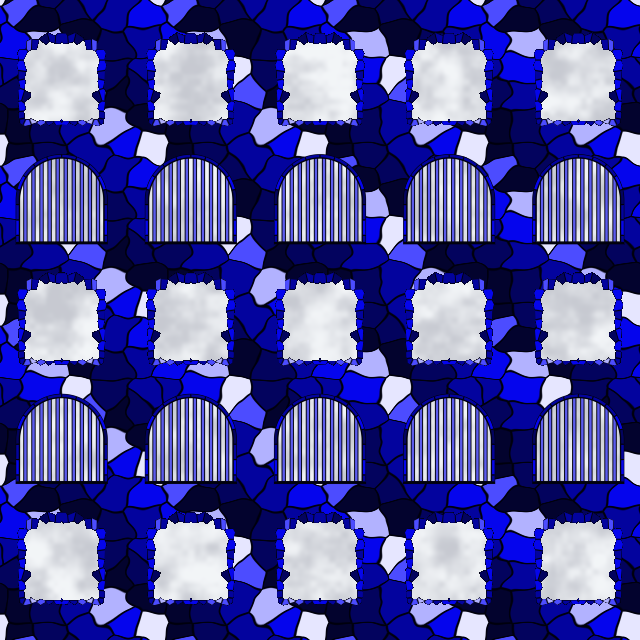
Give the GLSL for this pattern, as a three.js fragment shader.

```glsl
// Blue stone wall with a grid of pale windows, whose rows alternate between
// ragged stone frames and barred arches. The wall and the ragged frames are
// Voronoi cells; the arches are distance functions, the panes cloudy noise.

#define WINDOW_PITCH vec2(0.2018, 0.1872)
#define GRID_BASE vec2(0.5, 0.431)
#define WALL_CELLS vec2(5.0, 6.0)
#define WALL_TILES 4.0
#define MORTAR 0.0014
#define FRAME_CELL vec2(0.0115, 0.0150)
#define SILL_HEIGHT 0.008
#define ARCH_RADIUS 0.0720
#define ARCH_SPRING 0.0690
#define ARCH_BAND 0.0060
#define BAR_PITCH 0.0126
#define SOFT 0.0010

varying vec2 vUv;

const vec3 INK = vec3(0.0, 0.0, 0.05);

float hash(vec2 p) {
  return fract(sin(dot(p, vec2(127.1, 311.7))) * 43758.545);
}

float noise(vec2 p, vec2 period) {
  vec2 i = floor(p), f = fract(p), e = vec2(1.0, 0.0);
  f = f * f * (3.0 - 2.0 * f);
  return mix(mix(hash(mod(i, period)), hash(mod(i + e.xy, period)), f.x),
             mix(hash(mod(i + e.yx, period)), hash(mod(i + e.xx, period)), f.x), f.y);
}

float cover(float d) { return 1.0 - smoothstep(-SOFT, SOFT, d); }

vec2 seedPoint(vec2 cell, vec2 period) {
  vec2 c = mod(cell, period);
  return cell + 0.5 + 0.8 * (vec2(hash(c + 3.7), hash(c + 19.3)) - 0.5);
}

// Nearest seed in xy, distance to the cell border in z.
vec3 voronoi(vec2 p, vec2 period) {
  vec2 cell = floor(p), nearest = p;
  float best = 9.0, edge = 9.0;
  for (int j = -1; j <= 1; j++)
    for (int i = -1; i <= 1; i++) {
      vec2 s = seedPoint(cell + vec2(float(i), float(j)), period);
      float d = dot(s - p, s - p);
      if (d < best) { best = d; nearest = s; }
    }
  for (int j = -2; j <= 2; j++)
    for (int i = -2; i <= 2; i++) {
      vec2 s = seedPoint(cell + vec2(float(i), float(j)), period);
      vec2 gap = s - nearest;
      if (dot(gap, gap) > 0.0001)
        edge = min(edge, dot(0.5 * (s + nearest) - p, normalize(gap)));
    }
  return vec3(nearest, edge);
}

// Stone shades from darkest (0) to palest (1).
vec3 stoneColor(float t) {
  if (t < 0.20) return vec3(0.01, 0.01, 0.18);
  if (t < 0.43) return vec3(0.01, 0.01, 0.37);
  if (t < 0.66) return vec3(0.01, 0.01, 0.62);
  if (t < 0.80) return vec3(0.02, 0.02, 0.93);
  if (t < 0.86) return vec3(0.30, 0.30, 1.00);
  if (t < 0.92) return vec3(0.70, 0.70, 1.00);
  return vec3(0.90, 0.90, 1.00);
}

vec3 wallColor(vec2 uv) {
  vec2 p = uv * WALL_TILES * WALL_CELLS;
  vec2 fine = WALL_CELLS * 2.0;
  p += 0.35 * (vec2(noise(p * 2.0, fine), noise(p * 2.0 + 5.0, fine)) - 0.5);
  vec3 v = voronoi(p, WALL_CELLS);
  vec2 cell = mod(floor(v.xy), WALL_CELLS);
  // A modular shuffle spreads the shades evenly over one wall tile.
  float count = WALL_CELLS.x * WALL_CELLS.y;
  float rank = mod((cell.x + WALL_CELLS.x * cell.y) * 7.0, count);
  float edge = v.z / (WALL_TILES * WALL_CELLS.y);
  return mix(stoneColor((rank + 0.5) / count), INK, cover(edge - MORTAR));
}

vec3 paneColor(vec2 p, vec2 id) {
  vec2 q = p * 24.0 + id * 17.0 + 60.0;
  float cloud = 0.55 * noise(q, vec2(512.0)) + 0.3 * noise(q * 2.1, vec2(512.0))
              + 0.15 * noise(q * 4.3, vec2(512.0));
  return mix(vec3(0.78, 0.79, 0.82), vec3(0.95, 0.96, 0.97), smoothstep(0.15, 0.8, cloud));
}

// Cells whose seed falls within the frame band become its stones.
vec3 raggedWindow(vec2 p, vec3 wall, vec3 pane) {
  float row = p.y < SILL_HEIGHT ? p.y / SILL_HEIGHT : 1.0 + (p.y - SILL_HEIGHT) / FRAME_CELL.y;
  vec3 v = voronoi(vec2(abs(p.x) / FRAME_CELL.x, row), vec2(64.0));
  vec2 cell = floor(v.xy);
  vec2 seed = vec2(v.x * FRAME_CELL.x, SILL_HEIGHT + (v.y - 1.0) * FRAME_CELL.y);
  vec2 corner = abs(seed - vec2(0.0, 0.0405)) - vec2(0.028, 0.0605);
  float d = length(max(corner, 0.0)) + min(max(corner.x, corner.y), 0.0) - 0.04;
  bool sill = cell.y == 0.0 && seed.x < 0.071;
  if (cell.y < 0.0 || (d > 0.001 && !sill)) return wall;
  if (d < -0.013 && !sill) return pane;
  float shade = hash(cell + 41.0);
  vec3 stone = stoneColor(sill ? 0.62 + 0.28 * shade : 0.36 + 0.48 * shade);
  float edge = v.z * (sill ? SILL_HEIGHT : FRAME_CELL.x);
  return mix(stone, INK, cover(edge - 0.0007));
}

vec3 barredArch(vec2 p, vec3 wall, vec3 pane) {
  float rise = p.y - ARCH_SPRING;
  float d = length(vec2(p.x, max(rise, 0.0))) - ARCH_RADIUS;
  float opening = max(d + ARCH_BAND, 0.0035 - p.y);
  // Curved band of cut stones.
  float along = (rise > 0.0 ? atan(abs(p.x), rise) * ARCH_RADIUS : 1.571 * ARCH_RADIUS - rise) / 0.024;
  vec3 band = stoneColor(0.3 + 0.48 * hash(vec2(floor(along), 8.0)));
  float joint = (0.5 - abs(fract(along) - 0.5)) * 0.024;
  band = mix(band, INK, cover(min(joint, min(abs(d), p.y - 0.003)) - 0.0010));
  // Upright bars with dark outlines.
  float bar = abs(fract(p.x / BAR_PITCH) - 0.5) * BAR_PITCH;
  vec3 grille = mix(pane, INK, cover(bar - 0.0034));
  grille = mix(grille, vec3(0.36, 0.36, 0.93), cover(bar - 0.0019));
  vec3 color = mix(wall, band, cover(max(d, -p.y)));
  color = mix(color, grille, cover(opening));
  return mix(color, INK, cover(abs(opening) - 0.0011));
}

void main() {
  vec2 id = floor((vUv - GRID_BASE) / WINDOW_PITCH + vec2(0.5, 0.16));
  id = clamp(id, -2.0, 2.0);
  vec2 p = vUv - GRID_BASE - id * WINDOW_PITCH;
  vec3 color = wallColor(vUv);
  vec3 pane = paneColor(p, id);
  if (abs(p.x) < 0.09 && p.y > -0.02 && p.y < 0.165)
    color = mod(id.y, 2.0) < 0.5 ? raggedWindow(p, color, pane) : barredArch(p, color, pane);
  gl_FragColor = vec4(color, 1.0);
}
```
